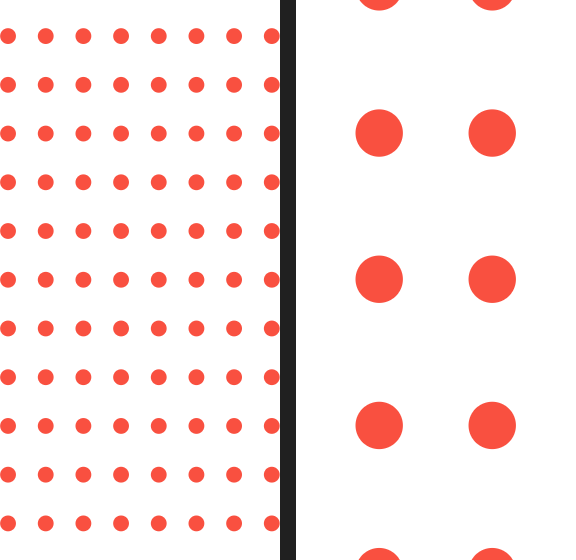
Left: the whole. Right: its middle third, enlarged.
Reproduce this pattern procedurally as a Shadertoy shader.

```glsl
// Lengths are in canvas widths
const vec2 GRID_COUNT = vec2(8.0, 11.0);
const vec2 FIRST_DOT = vec2(0.0287, 0.1307);
const vec2 DOT_SPACING = vec2(0.13456, 0.17404);
const float DOT_RADIUS = 0.0282;
const vec3 PAPER_COLOR = vec3(1.0);
const vec3 DOT_COLOR = vec3(0.976, 0.314, 0.251);

// Signed distance to the nearest dot of the finite grid
float dotGridDistance(vec2 p) {
    vec2 cell = round((p - FIRST_DOT) / DOT_SPACING);
    cell = clamp(cell, vec2(0.0), GRID_COUNT - 1.0);
    return length(p - FIRST_DOT - cell * DOT_SPACING) - DOT_RADIUS;
}

void mainImage(out vec4 fragColor, in vec2 fragCoord) {
    // Stretch to a 1 by 2 canvas
    vec2 p = fragCoord / iResolution.xy * vec2(1.0, 2.0);
    float pixelSize = 1.0 / iResolution.x;

    // Antialiased dots over paper
    float coverage = clamp(0.5 - dotGridDistance(p) / pixelSize, 0.0, 1.0);
    fragColor = vec4(mix(PAPER_COLOR, DOT_COLOR, coverage), 1.0);
}
```
